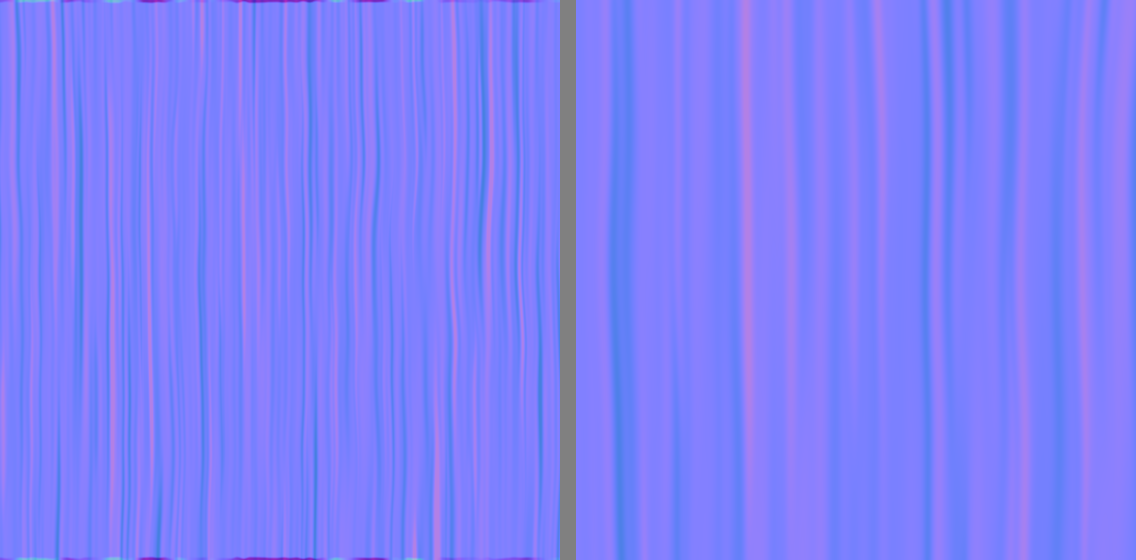
Left, the full canvas; right, a detail of the centre.
This texture map is drawn by a Shadertoy shader. Its source:

```glsl
// Normal map of fine vertical wood grain: the sideways slope is summed from
// stretched noise ridges and scattered tapering streaks, on gently wavering
// fibres, then encoded as a colour. A thin ragged rim tilts at top and bottom.

const float FLAT = 0.498;        // red value of a level surface
const float BLUE_FALLOFF = 0.62; // loss of blue with squared slope

float hash(vec2 p) {
    vec3 q = fract(p.xyx * vec3(0.1031, 0.1030, 0.0973));
    q += dot(q, q.yzx + 33.33);
    return fract((q.x + q.y) * q.z);
}

// Smooth value noise in -1..1
float noise(vec2 p) {
    vec2 i = floor(p), f = fract(p);
    f = f * f * (3.0 - 2.0 * f);
    float low = mix(hash(i), hash(i + vec2(1, 0)), f.x);
    float high = mix(hash(i + vec2(0, 1)), hash(i + vec2(1, 1)), f.x);
    return 2.0 * mix(low, high, f.y) - 1.0;
}

// Bends straight fibres into small waves
float waver(vec2 uv) {
    return 0.0042 * noise(uv * vec2(6.0, 5.5) + 7.0)
         + 0.0016 * noise(uv * vec2(17.0, 10.0) + 31.0);
}

// Sideways difference of stretched noise: ridges without broad drift
float grain(vec2 p, float across, float along, float seed) {
    vec2 q = p * vec2(across, along) + seed;
    q.y += 20.0 * hash(vec2(floor(q.x * 0.25), seed)) * 0.0;
    return 0.7 * (noise(q) - noise(q + vec2(1, 0)));
}

// One long streak per column, rising or falling, with pointed ends
// and a fainter opposite slope beside it
float streaks(vec2 p, float columns, float halfWidth, float seed) {
    float column = floor(p.x * columns);
    float slope = 0.0;
    for (int k = -1; k <= 1; k++) {
        float id = column + float(k) + 5.0;
        float side = hash(vec2(id, seed)) < 0.5 ? -1.0 : 1.0;
        float flank = hash(vec2(id, seed + 6.0)) < 0.5 ? -2.1 : 2.1;
        float centreX = (id - 5.0 + hash(vec2(id, seed + 1.0))) / columns;
        float centreY = mix(-0.1, 1.1, hash(vec2(id, seed + 2.0)));
        float reach = mix(0.15, 0.7, hash(vec2(id, seed + 3.0)));
        float strength = mix(0.3, 1.0, hash(vec2(id, seed + 4.0)));
        float taper = 1.0 - smoothstep(0.3, 1.0, abs(p.y - centreY) / reach);
        float width = halfWidth * mix(0.5, 1.0, taper)
                    * mix(0.75, 1.25, hash(vec2(id, seed + 5.0)));
        float d = (p.x - centreX) / width;
        float lobe = exp(-d * d) - 0.4 * exp(-(d - flank) * (d - flank));
        slope += side * strength * taper * lobe;
    }
    return slope;
}

// Sideways slope of the whole surface; fine grain bends less than streaks
float surfaceSlope(vec2 uv) {
    float bend = waver(uv);
    vec2 fine = uv + vec2(0.7 * bend, 0.0);
    vec2 bold = uv + vec2(bend, 0.0);
    float slope = 0.09 * grain(fine, 50.0, 2.4, 11.0)
                + 0.13 * grain(fine, 100.0, 3.2, 53.0)
                + 0.08 * grain(fine, 175.0, 4.0, 97.0);
    slope += 0.43 * streaks(bold, 36.0, 0.0042, 17.0);
    slope += 0.32 * streaks(bold, 62.0, 0.0031, 71.0);
    return clamp(slope, -0.45, 0.40);
}

// Upright tilt of the ragged rim, mostly downward
float rimTilt(vec2 uv) {
    float edge = min(uv.y, 1.0 - uv.y);
    float ragged = 0.0014 * noise(vec2(uv.x * 85.0, 3.0));
    float band = 1.0 - smoothstep(0.0010, 0.0065, edge + ragged);
    float swing = noise(vec2(uv.x * 15.0, 9.5)) + 0.4 * noise(vec2(uv.x * 50.0, 4.5));
    return band * clamp(swing - 0.2, -0.7, 0.45);
}

// Packs the slopes into a normal colour
vec3 encode(float across, float upright) {
    float steepness = across * across + upright * upright;
    return vec3(FLAT + 0.5 * across,
                0.5 + 0.5 * upright,
                1.0 - BLUE_FALLOFF * min(steepness, 0.4));
}

void mainImage(out vec4 fragColor, in vec2 fragCoord) {
    vec2 uv = fragCoord / iResolution.xy;
    float tilt = rimTilt(uv);
    float slope = surfaceSlope(uv) - 0.3 * max(tilt, 0.0);
    fragColor = vec4(encode(slope, tilt), 1.0);
}
```
